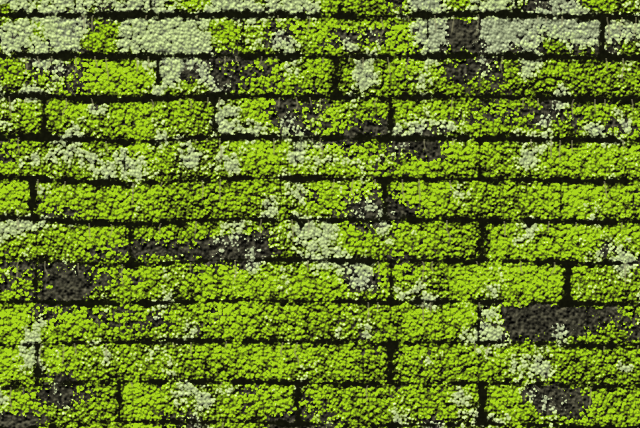
Write a WebGL 1 fragment shader that draws this texture.

```glsl
precision highp float;
// Old brick wall in running bond, about 10.5 courses high and 3.6 bricks wide,
// overgrown by moss. Cellular tufts lit from above give the moss its relief;
// fractal noise lays out bare stone, pale lichen and ragged dark joints.
uniform vec2 u_resolution;

const float COURSES = 10.53;        // courses in the canvas height
const float BRICK_WIDTH = 0.414;    // in canvas heights
const vec3 SHADOW = vec3(0.07, 0.075, 0.035);
const vec3 STONE  = vec3(0.25, 0.245, 0.19);
const vec3 OLIVE  = vec3(0.28, 0.32, 0.10);
const vec3 LEAF   = vec3(0.48, 0.61, 0.10);
const vec3 BRIGHT = vec3(0.67, 0.84, 0.12);
const vec3 LICHEN = vec3(0.72, 0.77, 0.58);
const vec3 ROOT   = vec3(0.60, 0.59, 0.43);

float hash(vec2 p) {
  vec3 q = fract(p.xyx * 0.1031);
  q += dot(q, q.yzx + 33.33);
  return fract((q.x + q.y) * q.z);
}

float noise(vec2 p) {
  vec2 i = floor(p), f = fract(p);
  f = f * f * (3.0 - 2.0 * f);
  return mix(mix(hash(i), hash(i + vec2(1, 0)), f.x),
             mix(hash(i + vec2(0, 1)), hash(i + vec2(1, 1)), f.x), f.y);
}

float fbm(vec2 p) {
  float sum = 0.0, amp = 0.533;
  for (int i = 0; i < 4; i++) {
    sum += amp * noise(p);
    p = p * 2.03 + 17.7;
    amp *= 0.5;
  }
  return sum;
}

// Rounded bumps, one per jittered cell
float tufts(vec2 p) {
  vec2 cell = floor(p);
  float nearest = 2.0;
  for (int j = -1; j <= 1; j++)
    for (int i = -1; i <= 1; i++) {
      vec2 c = cell + vec2(i, j);
      vec2 centre = c + vec2(hash(c + 3.1), hash(c + 71.7));
      nearest = min(nearest, length(p - centre));
    }
  return 1.0 - nearest;
}

float relief(vec2 p) {
  return 0.45 * tufts(p * 58.0) + 0.35 * tufts(p * 125.0 + 9.0) + 0.2 * noise(p * 210.0);
}

// Distance inside the nearest brick (negative in a joint), and its id
float brickDistance(vec2 p, float course, float joint, out vec2 id) {
  float row = floor(course);
  float drift = 0.39 - 0.19 * smoothstep(1.5, 3.5, row);
  float u = p.x / BRICK_WIDTH - drift - 0.5 * mod(row + 1.0, 2.0);
  float upright = floor(u + 0.5);
  float side = u - upright - 0.08 * (hash(vec2(upright, row)) - 0.5);
  id = vec2(upright + step(0.0, side), row);
  float openness = hash(vec2(upright + 20.0, row + 5.0));
  float dx = abs(side) * BRICK_WIDTH - mix(-0.004, 0.010, openness);
  float dy = (0.5 - abs(fract(course) - 0.5)) / COURSES - joint;
  const float corner = 0.012;
  return corner - length(max(corner - vec2(dx, dy), 0.0));
}

// Fine roots hanging from the joint above
float roots(vec2 p, float course, float px) {
  float x = p.x * 30.0, col = floor(x);
  vec2 id = vec2(col, floor(course));
  float centre = 0.2 + 0.6 * hash(id + 40.0) + 0.3 * (noise(vec2(p.y * 45.0, col)) - 0.5);
  float line = 1.0 - smoothstep(0.0006, 0.0006 + 1.3 * px, abs(fract(x) - centre) / 30.0);
  float reach = 0.1 + 0.6 * hash(id + 80.0);
  float present = step(hash(id + 11.0), 0.12 + 0.35 * p.y);
  return line * present * (1.0 - smoothstep(reach * 0.6, reach, fract(course)));
}

vec3 mossColour(float tone) {
  vec3 c = mix(SHADOW, OLIVE, smoothstep(0.0, 0.35, tone));
  c = mix(c, LEAF, smoothstep(0.28, 0.65, tone));
  return mix(c, BRIGHT, smoothstep(0.6, 0.95, tone));
}

void main() {
  float px = 1.0 / u_resolution.y;
  vec2 p = gl_FragCoord.xy * px;
  float left = 1.0 - smoothstep(0.0, 0.3, p.x);

  // Courses count downward and sag a little
  float course = (1.0 - p.y) * COURSES + 0.548 + 0.2 * (noise(p * vec2(3.5, 2.0)) - 0.5);
  float height = relief(p);
  float slope = height - relief(p + vec2(-0.0015, 0.004));
  float ragged = 0.022 * (fbm(p * 38.0) - 0.5) + 0.012 * (height - 0.54);
  vec2 id;
  float inside = brickDistance(p, course, mix(0.003, 0.0075, p.y), id) + ragged;
  float brick = smoothstep(-0.0015 - px, 0.0015 + px, inside);

  // Moss cover, thinner on some bricks and near the ground
  float cover = fbm(p * vec2(7.0, 12.0)) + 0.14 * (hash(id + 30.0) - 0.5)
              + 0.45 * (height - 0.54) - 0.05 * (1.0 - smoothstep(0.0, 0.25, p.y));
  float moss = smoothstep(0.36, 0.44, cover);
  float tone = 0.64 + 1.2 * (height - 0.54) + 1.3 * slope
             + 0.6 * (fbm(p * 9.0 + 50.0) - 0.5) + 0.2 * (0.5 - fract(course));
  tone -= 0.22 * (1.0 - smoothstep(0.0, 0.014, inside));

  vec3 stone = STONE * (0.85 + 1.6 * slope + 1.2 * (noise(p * 150.0) - 0.5));
  vec3 colour = mix(stone, mossColour(tone), moss);

  // Lichen crust, mostly on the upper courses and the left end
  float crust = fbm(p * 13.0 + 90.0) + 0.5 * (height - 0.54)
              + 0.2 * smoothstep(0.72, 1.0, p.y) + 0.08 * left * smoothstep(0.2, 0.6, p.y);
  vec3 lichen = LICHEN * (0.92 + 0.9 * slope + 0.6 * (height - 0.54));
  colour = mix(colour, lichen, 0.85 * smoothstep(0.64, 0.74, crust));

  // Dark joints with a trace of growth, then the roots across them
  vec3 soil = SHADOW * (0.6 + 0.9 * height);
  colour = mix(soil, colour, brick);
  colour = mix(colour, ROOT, 0.55 * roots(p, course, px));
  gl_FragColor = vec4(clamp(colour, 0.0, 1.0), 1.0);
}
```
